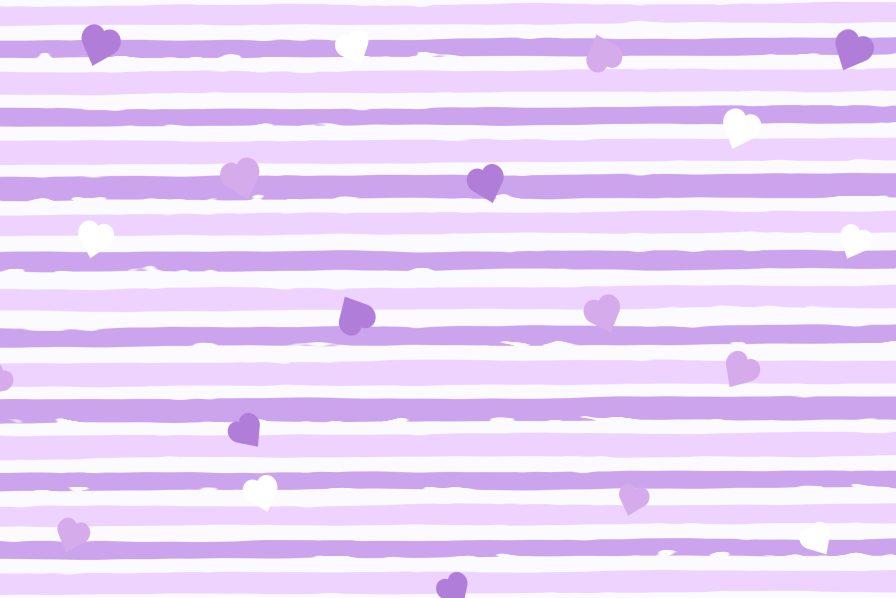
Write a WebGL 2 fragment shader that draws this pattern.

```glsl
#version 300 es
precision highp float;
// Hand-painted lilac stripes with ragged edges and scattered tilted hearts.

#define STRIPE_PITCH 0.0594
#define FIRST_STRIPE 0.0235
#define PITCH_SWAY 0.0088
#define STRIPE_SLOPE 0.004
#define EDGE_WAVE 0.0042
#define EDGE_TEAR 0.017
#define HEART_MIN 0.047
#define HEART_MAX 0.062
#define HEART_JITTER 0.022

uniform vec2 u_resolution;
out vec4 fragColor;

const float PI = 3.14159265;
const vec3 PAPER = vec3(0.984, 0.982, 1.0);
const vec3 PALE_LILAC = vec3(0.935, 0.825, 1.0);
const vec3 LILAC = vec3(0.80, 0.64, 0.93);
const vec3 HEART_VIOLET = vec3(0.69, 0.49, 0.85);
const vec3 HEART_WHITE = vec3(1.0);
const vec3 HEART_MAUVE = vec3(0.84, 0.67, 0.925);

vec2 hash22(vec2 p) {
    vec3 q = fract(vec3(p.xyx) * vec3(0.1031, 0.1030, 0.0973));
    q += dot(q, q.yzx + 33.33);
    return fract((q.xx + q.yz) * q.zy);
}

float cornerSlope(vec2 cell, vec2 f, vec2 corner) {
    float a = 2.0 * PI * hash22(cell + corner).x;
    return dot(vec2(cos(a), sin(a)), f - corner);
}

float gradientNoise(vec2 p) {
    vec2 i = floor(p), f = p - i;
    vec2 u = f * f * f * (f * (f * 6.0 - 15.0) + 10.0);
    float low = mix(cornerSlope(i, f, vec2(0, 0)), cornerSlope(i, f, vec2(1, 0)), u.x);
    float high = mix(cornerSlope(i, f, vec2(0, 1)), cornerSlope(i, f, vec2(1, 1)), u.x);
    return mix(low, high, u.y);
}

float coverage(float d) {
    float px = 0.75 / u_resolution.y;
    return 1.0 - smoothstep(-px, px, d);
}

// Heart with its tip at the origin and lobes reaching y = 1.1.
float heartDistance(vec2 p) {
    p.x = abs(p.x);
    if (p.x + p.y > 1.0) return length(p - vec2(0.25, 0.75)) - 0.35355;
    float side = length(p - 0.5 * max(p.x + p.y, 0.0));
    return min(length(p - vec2(0.0, 1.0)), side) * sign(p.x - p.y);
}

// Stripes: y runs downward, alternating pale and deep bands.
vec3 paintStripes(vec2 p) {
    float turn = 2.0 * PI * (p.y - FIRST_STRIPE) / (16.0 * STRIPE_PITCH);
    float y = p.y + PITCH_SWAY * sin(turn) + STRIPE_SLOPE * (p.x - 0.75);
    float index = round((y - FIRST_STRIPE) / STRIPE_PITCH);
    float offset = y - FIRST_STRIPE - index * STRIPE_PITCH;
    bool deep = mod(index, 2.0) > 0.5;
    float side = offset < 0.0 ? 0.0 : 1.0;
    float seed = index * 3.73 + side * 1.41 + 40.3;

    float halfWidth = deep ? 0.0166 + 0.0028 * cos((index - 5.0) * PI / 3.0)
                           : 0.0170 + 0.0025 * hash22(vec2(index, 5.0)).x;
    float wave = gradientNoise(vec2(p.x * 4.0, seed))
               + 0.35 * gradientNoise(vec2(p.x * 15.0, seed + 60.0));

    // Dry-brush flecks, strongest under the deep bands.
    float worn = smoothstep(0.0, 0.25, gradientNoise(vec2(p.x * 5.0 + 9.0, seed + 90.0)));
    float fleck = max(gradientNoise(vec2(p.x * 22.0, p.y * 95.0)), 0.0);
    float strength = deep && side > 0.5 ? 1.0 : 0.35;
    float tear = EDGE_TEAR * strength * worn * fleck;

    float d = abs(offset) - halfWidth - EDGE_WAVE * wave + tear;
    return mix(PAPER, deep ? LILAC : PALE_LILAC, coverage(d));
}

// Centre of a heart on a staggered grid that bows in the middle rows.
vec2 heartCentre(int row, int k) {
    float r = float(row), c = float(k);
    if (row == 4)
        return vec2(0.125 + 0.3125 * c, 0.896 + 0.088 * cos(PI * c) * sin(PI * c / 4.0));
    float stagger = row % 2 == 1 ? -0.185 : 0.0;
    float bow = -0.078 * sin(PI * r / 4.0) * cos(2.1 * c);
    return vec2(0.168 + 0.42 * c + stagger, 0.078 + 0.203 * r + bow);
}

void main() {
    vec2 p = gl_FragCoord.xy / u_resolution.y;
    p.y = 1.0 - p.y;
    vec3 color = paintStripes(p);

    for (int row = 0; row < 5; row++) {
        int count = row == 4 ? 5 : 4;
        for (int k = 0; k < count; k++) {
            if (row % 2 == 1 && k == row - 1) continue; // gaps in odd rows
            vec2 id = vec2(k, row);
            vec2 rnd = hash22(id + 17.0);
            vec2 rel = p - heartCentre(row, k) - HEART_JITTER * (hash22(id + 53.0) - 0.5);
            rel.y = -rel.y;

            // Tip leans left or right; two hearts are upside down.
            float tilt = 0.15 - 0.6 * cos(2.1 * float(k)) + 0.5 * (rnd.x - 0.5);
            if (row < 4 && 2 * k + row == 4) tilt += PI;
            float c = cos(tilt), s = sin(tilt);
            float size = mix(HEART_MIN, HEART_MAX, rnd.y);
            vec2 q = vec2(c * rel.x + s * rel.y, c * rel.y - s * rel.x) / size;
            float d = heartDistance(vec2(q.x / 0.9, q.y + 0.55)) * size;

            int stride = row > 0 && row % 2 == 0 ? 2 : 1;
            int tone = (k * stride + (row + 1) / 2) % 3;
            vec3 fill = tone == 0 ? HEART_VIOLET : tone == 1 ? HEART_WHITE : HEART_MAUVE;
            color = mix(color, fill, coverage(d));
        }
    }
    fragColor = vec4(color, 1.0);
}
```
